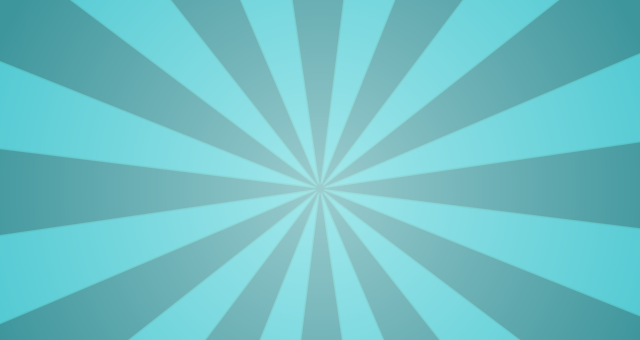
Reproduce this background procedurally as a WebGL 2 fragment shader.

```glsl
#version 300 es
precision highp float;
// Teal sunburst: twelve dark rays on a light field, brightening toward the hub.

uniform vec2 u_resolution;
out vec4 fragColor;

// Signed distance to the nearest ray edge, negative inside a dark ray.
float rayDistance(vec2 p, float rays, float halfAngle, float turn) {
  float period = radians(360.0) / rays;
  float angle = mod(atan(p.y, p.x) - turn + 0.5 * period, period) - 0.5 * period;
  return length(p) * sin(abs(angle) - halfAngle);
}

void main() {
  // Canvas heights, measured from the hub
  vec2 p = (gl_FragCoord.xy - vec2(0.5, 0.445) * u_resolution) / u_resolution.y;
  float pixel = 1.0 / u_resolution.y;
  float radius = length(p);

  // Radial falloff of both ray colours
  float falloff = clamp(radius / 1.03, 0.0, 1.0);
  vec3 lightRay = mix(vec3(0.64, 0.91, 0.925), vec3(0.325, 0.79, 0.825), falloff);
  vec3 darkRay = mix(vec3(0.61, 0.80, 0.81), vec3(0.245, 0.59, 0.615), falloff);

  // Rays joined by a small soft hub
  float edge = rayDistance(p, 12.0, radians(7.65), radians(0.6));
  float dark = 1.0 - smoothstep(-0.8 * pixel, 0.8 * pixel, edge);
  dark = max(dark, 1.0 - smoothstep(0.008, 0.022, radius));
  vec3 color = mix(lightRay, darkRay, dark);

  // Faint green fringe just outside each dark ray
  float fringe = 1.0 - smoothstep(0.0, 0.004, abs(edge - 0.002));
  color -= vec3(0.01, 0.03, 0.06) * fringe * (1.0 - dark);

  fragColor = vec4(color, 1.0);
}
```
